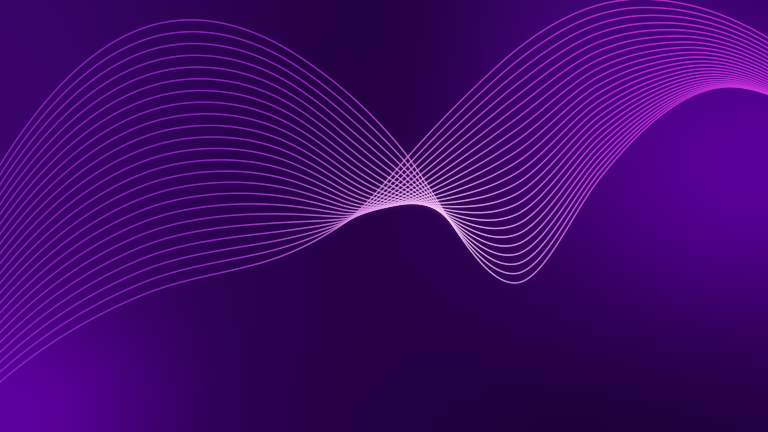
Reproduce this background procedurally as a Shadertoy shader.

```glsl
// Twisted ribbon of fine glowing lines over a deep violet gradient.

const int LINE_COUNT = 23;
const int KNOTS = 8;
const float ASPECT = 16.0 / 9.0;
const float HALF_WIDTH = 0.0015;

const vec3 NIGHT   = vec3(0.145, 0.000, 0.275);
const vec3 SHADOW  = vec3(0.110, 0.000, 0.200);
const vec3 VIOLET  = vec3(0.360, 0.000, 0.620);
const vec3 INDIGO  = vec3(0.240, 0.015, 0.440);
const vec3 ORCHID  = vec3(0.590, 0.170, 0.800);
const vec3 MAGENTA = vec3(0.800, 0.200, 0.880);
const vec3 BLUSH   = vec3(1.000, 0.820, 0.980);

// Ribbon borders: each knot holds x, height and slope.
const vec3 FIRST_EDGE[KNOTS] = vec3[KNOTS](
    vec3(0.000, 0.618, 1.60), vec3(0.440, 0.954, 0.00),
    vec3(0.694, 0.868, -0.66), vec3(0.926, 0.660, -1.20),
    vec3(1.192, 0.345, 0.00), vec3(1.389, 0.588, 1.25),
    vec3(1.690, 0.799, 0.00), vec3(1.778, 0.782, -0.35));
const vec3 LAST_EDGE[KNOTS] = vec3[KNOTS](
    vec3(0.000, 0.116, 0.85), vec3(0.324, 0.315, 0.42),
    vec3(0.602, 0.391, 0.28), vec3(0.787, 0.477, 0.65),
    vec3(0.944, 0.637, 1.12), vec3(1.157, 0.852, 0.90),
    vec3(1.481, 1.002, 0.00), vec3(1.778, 0.912, -0.60));

// Cubic Hermite curve through the knots.
float spline(vec3 knots[KNOTS], float x) {
    vec3 a = knots[0], b = knots[1];
    for (int i = 1; i < KNOTS - 1; i++) {
        if (x > knots[i].x) { a = knots[i]; b = knots[i + 1]; }
    }
    float span = b.x - a.x;
    float t = (x - a.x) / span;
    float s = 1.0 - t;
    return s * s * ((1.0 + 2.0 * t) * a.y + t * span * a.z)
         + t * t * ((1.0 + 2.0 * s) * b.y - s * span * b.z);
}

float bell(float d) { return exp(-0.5 * d * d); }

// Soft elliptical glow.
float glow(vec2 p, vec2 centre, vec2 radius) {
    vec2 d = (p - centre) / radius;
    return exp(-dot(d, d));
}

// Both border heights and the sag of the lines between them.
vec3 ribbon(float x) {
    float sag = 0.111 * bell((x - 0.914) / 0.139)
              + 0.035 * smoothstep(1.157, 1.574, x);
    return vec3(spline(FIRST_EDGE, x), spline(LAST_EDGE, x), sag);
}

// Height of the line at position t across the ribbon.
float lineHeight(vec3 r, float t) {
    return mix(r.x, r.y, t) - 4.0 * r.z * t * (1.0 - t);
}

vec3 background(vec2 p) {
    vec3 col = NIGHT;
    col = mix(col, INDIGO, 0.85 * glow(p, vec2(0.0, 0.75), vec2(0.50, 0.75)));
    col = mix(col, INDIGO, 0.85 * glow(p, vec2(1.40, 0.95), vec2(0.38, 0.40)));
    col = mix(col, SHADOW, 0.50 * glow(p, vec2(0.87, 0.95), vec2(0.20, 0.35)));
    col = mix(col, SHADOW, 0.80 * glow(p, vec2(1.45, 0.0), vec2(0.50, 0.22)));
    col = mix(col, VIOLET, 0.95 * glow(p, vec2(1.75, 0.62), vec2(0.48, 0.36)));
    return mix(col, VIOLET, glow(p, vec2(0.02, 0.04), vec2(0.36, 0.30)));
}

// Orchid at left, pale at the twist, magenta at right.
vec3 lineColor(vec2 p) {
    vec3 col = mix(ORCHID, MAGENTA, smoothstep(0.3, 1.6, p.x));
    float pale = glow(p, vec2(1.02, 0.43), vec2(0.32, 0.26));
    return mix(col, BLUSH, pale);
}

void mainImage(out vec4 fragColor, in vec2 fragCoord) {
    vec2 p = fragCoord / iResolution.xy * vec2(ASPECT, 1.0);
    float pixel = 1.0 / iResolution.y;
    float stepX = 0.002;

    vec3 here = ribbon(p.x);
    vec3 slope = (ribbon(p.x + stepX) - here) / stepX;
    vec3 col = background(p);
    vec3 ink = lineColor(p);

    // Lines, drawn by their distance along the normal.
    for (int i = 0; i < LINE_COUNT; i++) {
        float t = float(i) / float(LINE_COUNT - 1);
        float steep = lineHeight(slope, t);
        float d = abs(p.y - lineHeight(here, t)) / sqrt(1.0 + steep * steep);
        float cover = 1.0 - smoothstep(HALF_WIDTH - 0.5 * pixel,
                                       HALF_WIDTH + 0.7 * pixel, d);
        float haze = 0.05 * exp(-d / 0.004);
        col = mix(col, ink, 0.75 * cover + haze);
    }
    fragColor = vec4(col, 1.0);
}
```
